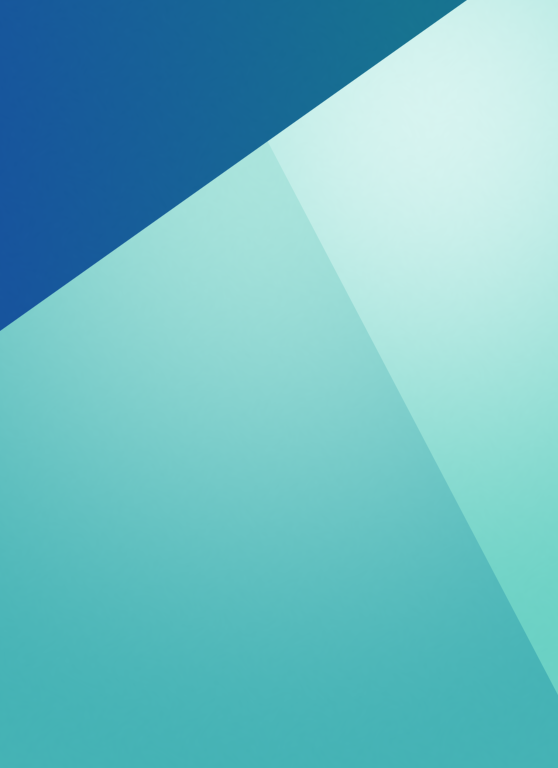
Write a Shadertoy shader that draws this background.

```glsl
// Folded paper backdrop: a blue corner above two softly lit teal facets.

// Layout, in units of the canvas height
const float ASPECT = 0.7266;
const vec2 CORNER_START = vec2(0.0, 0.569);
const vec2 CORNER_END = vec2(0.608, 1.0);
const vec2 FOLD_TOP = vec2(0.349, 0.815);
const vec2 FOLD_BOTTOM = vec2(0.7266, 0.095);

// Glow centres and reach
const vec2 TEAL_GLOW = vec2(0.36, 0.82);
const float TEAL_REACH = 0.85;
const vec2 MINT_GLOW = vec2(0.56, 0.857);
const float MINT_REACH = 0.73;

// Colours
const vec3 BLUE_DEEP = vec3(0.09, 0.33, 0.615);
const vec3 BLUE_TEAL = vec3(0.09, 0.45, 0.565);
const vec3 TEAL_LIGHT = vec3(0.67, 0.895, 0.865);
const vec3 TEAL_DARK = vec3(0.27, 0.70, 0.71);
const vec3 MINT_LIGHT = vec3(0.84, 0.955, 0.94);
const vec3 MINT_DARK = vec3(0.42, 0.82, 0.77);

const float GRAIN_STRENGTH = 0.004;

// Signed distance to the line a-b, positive on its left
float sideOfLine(vec2 p, vec2 a, vec2 b) {
    vec2 dir = normalize(b - a);
    vec2 rel = p - a;
    return dir.x * rel.y - dir.y * rel.x;
}

// Radial shade: light at the centre, dark at the reach
vec3 glow(vec2 p, vec2 centre, float reach, vec3 light, vec3 dark) {
    return mix(light, dark, smoothstep(0.0, reach, distance(p, centre)));
}

// Fine paper texture from layered, warped sines
float paperGrain(vec2 p) {
    float sum = 0.0;
    vec2 q = p * 160.0;
    for (int i = 0; i < 3; i++) {
        q += 1.3 * sin(q.yx * 0.37 + float(i));
        sum += sin(q.x) * sin(q.y);
        q = mat2(0.8, 0.6, -0.6, 0.8) * q * 1.6;
    }
    return sum / 3.0;
}

void mainImage(out vec4 fragColor, in vec2 fragCoord) {
    vec2 uv = fragCoord / iResolution.xy;
    vec2 p = uv * vec2(ASPECT, 1.0);
    float soft = 0.75 / iResolution.y;

    // Lit facets on both sides of the fold
    vec3 teal = glow(p, TEAL_GLOW, TEAL_REACH, TEAL_LIGHT, TEAL_DARK);
    vec3 mint = glow(p, MINT_GLOW, MINT_REACH, MINT_LIGHT, MINT_DARK);
    float fold = sideOfLine(p, FOLD_TOP, FOLD_BOTTOM);
    vec3 color = mix(teal, mint, smoothstep(-soft, soft, fold));

    // Blue corner
    float blueRamp = clamp(uv.x * 1.25 + (uv.y - 0.7) * 0.3, 0.0, 1.0);
    vec3 blue = mix(BLUE_DEEP, BLUE_TEAL, blueRamp);
    float corner = sideOfLine(p, CORNER_START, CORNER_END);
    color = mix(color, blue, smoothstep(-soft, soft, corner));

    color += GRAIN_STRENGTH * paperGrain(p);
    fragColor = vec4(color, 1.0);
}
```
